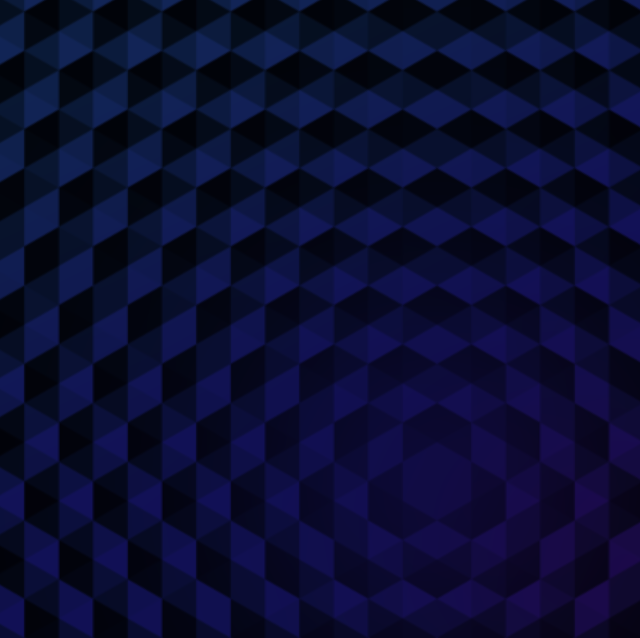
Reproduce this background procedurally as a Shadertoy shader.

```glsl
const vec2 CELL = vec2(1.7320508, 3.0);   // repeat of pointy hexagons with side 1
const vec2 LIGHT = vec2(0.685, 0.246);

// Offset from the centre of the nearest hexagon
vec2 hexOffset(vec2 q) {
    vec2 a = mod(q + 0.5 * CELL, CELL) - 0.5 * CELL;
    vec2 b = mod(q, CELL) - 0.5 * CELL;
    return dot(a, a) < dot(b, b) ? a : b;
}

// Blue towards the top left, indigo below, violet at the lower right
vec3 facetTint(vec2 p) {
    float sky = smoothstep(0.15, 1.0, p.y - 0.5 * p.x + 0.1);
    vec3 tint = mix(vec3(0.07, 0.062, 0.335), vec3(0.07, 0.145, 0.33), sky);
    vec2 d = p - vec2(1.0, 0.1);
    return mix(tint, vec3(0.12, 0.03, 0.29), 0.9 * exp(-9.0 * dot(d, d)));
}

vec3 pyramids(vec2 p) {
    // Six-sided pyramids; the light sits on a corner shared by three of them
    vec2 q = (p - vec2(0.685, 0.307)) * vec2(0.8660254 / 0.0539, 1.0 / 0.06136);
    vec2 offset = hexOffset(q);
    float angle = floor(atan(offset.y, offset.x) / 1.0471976 + 0.5) * 1.0471976;
    vec2 facing = vec2(cos(angle), sin(angle));
    vec2 facetCenter = q - offset + 0.577 * facing;

    // Facets turned to the light are bright, the others fall into shadow
    float lit = 0.5 + 0.5 * dot(facing, normalize(vec2(0.0, -1.0) - facetCenter));
    vec2 d = p - LIGHT;
    float glow = exp(-9.0 * dot(d, d));
    float shade = mix(0.03 + 0.92 * pow(max(lit, 0.0), 1.4), 0.83, 0.6 * glow);

    vec3 color = facetTint(p) * shade;
    color += vec3(0.0, 0.018, 0.018) * 4.0 * lit * (1.0 - lit) * (1.0 - glow);
    return color + vec3(0.003, 0.006, 0.024);
}

void mainImage(out vec4 fragColor, in vec2 fragCoord) {
    vec2 p = fragCoord / iResolution.y;
    vec3 color = vec3(0.0);

    // Soft edges from a weighted 5 by 5 average
    for (int y = -2; y <= 2; y++)
        for (int x = -2; x <= 2; x++) {
            float weight = float((3 - abs(x)) * (3 - abs(y)));
            color += weight * pyramids(p + 0.0012 * vec2(x, y));
        }
    fragColor = vec4(color / 81.0, 1.0);
}
```
